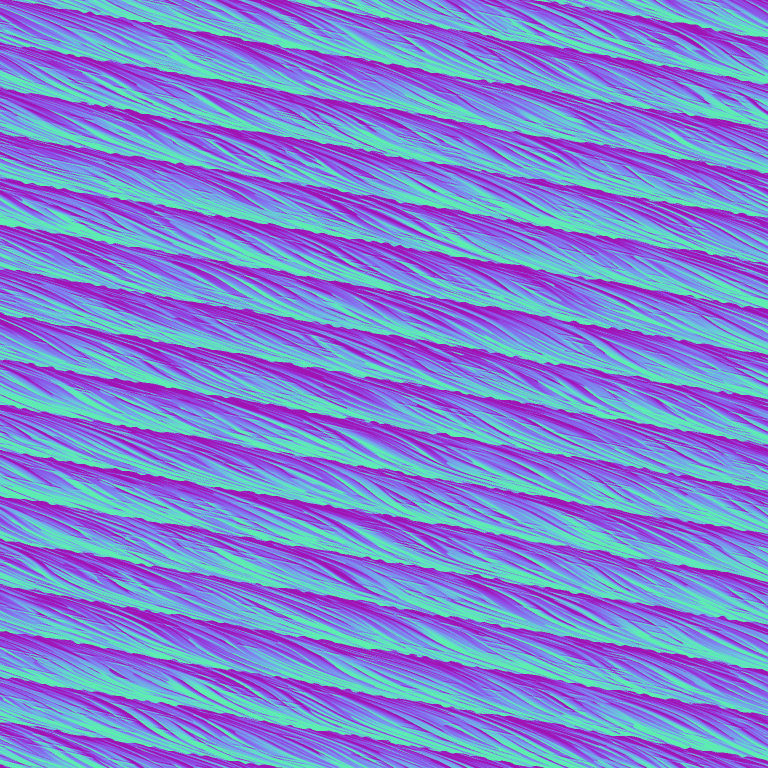
Reproduce this texture map procedurally as a Shadertoy shader.

```glsl
#define STRANDS 17.0
#define STRAND_DROP 2.9
#define STRAND_PHASE 0.05
#define FIBRE_LAYERS 3
#define FIBRE_DENSITY 1.9
#define FIBRE_RELIEF 1.45
#define EDGE_FRAY 0.05
#define GRAIN 1.05
#define DEPTH_SCALE 0.86
#define SAMPLES 2

float hash(vec2 p) {
    vec3 q = fract(vec3(p.xyx) * 0.1031);
    q += dot(q, q.yzx + 33.33);
    return fract((q.x + q.y) * q.z);
}

float noise(vec2 p) {
    vec2 cell = floor(p), f = fract(p);
    f = f * f * (3.0 - 2.0 * f);
    return mix(mix(hash(cell), hash(cell + vec2(1, 0)), f.x),
               mix(hash(cell + vec2(0, 1)), hash(cell + vec2(1, 1)), f.x), f.y);
}

// Sideways tilt of the topmost fibre; across runs 0..1 over one strand.
float fibreTilt(float along, float across, float strand) {
    float seed = floor(200.0 * hash(vec2(strand + 3.0, 7.0)));
    float bend = across + 0.06 * sin(6.2832 * across);
    float top = -1.0, tilt = 0.0;
    for (int i = 0; i < FIBRE_LAYERS; i++) {
        float layer = float(i);
        float lay = mix(3.0, 5.2, layer / float(FIBRE_LAYERS - 1));
        float wander = noise(vec2(along * 0.4 + seed, across * 0.5 + layer * 9.0)) - 0.5;
        float lane = (along + lay * bend + 0.7 * wander) * FIBRE_DENSITY + seed + 31.0 * layer;
        float id = floor(lane);
        float side = 2.0 * fract(lane) - 1.0;
        float lift = noise(vec2(along * 0.35 + seed, id * 5.0 + layer * 13.0));
        float height = lift + 0.35 * (1.0 - side * side);
        if (height > top) {
            top = height;
            float lean = hash(vec2(id, layer + seed)) - 0.5;
            float side3 = side * side * side;
            tilt = 0.25 * lean - 0.3 * side - 0.75 * side3 * side * side;
            // Fine hairs that follow the fibre
            tilt += GRAIN * (noise(vec2(lane * 3.2, along * 0.4 + layer * 17.0)) - 0.5);
        }
    }
    return tilt;
}

// Surface direction packed as colour, for a tilt across the fibres.
vec3 tiltColour(float tilt) {
    float s = clamp(tilt, -0.88, 0.9);
    return 0.5 + 0.5 * vec3(-0.3 * s, 0.96 * s, DEPTH_SCALE * sqrt(1.0 - s * s));
}

vec3 rope(vec2 uv) {
    float along = uv.x * STRANDS;
    float band = uv.y * STRANDS + uv.x * STRAND_DROP - STRAND_PHASE;

    // Boundary between strands, frayed by fibre ends
    float fray = noise(vec2(along * 1.5, band)) - 0.5;
    fray += 1.4 * (noise(vec2(along * 7.0, band * 12.0)) - 0.5);
    float strand = floor(band + EDGE_FRAY * fray);
    float across = band - strand;

    float tilt = mix(0.95, -0.78, across);
    tilt += FIBRE_RELIEF * fibreTilt(along, across, strand);

    // Thin loose hairs lying along the strand, lit on one side
    float hairLane = band * 20.0 + along * 0.9;
    float hair = noise(vec2(along * 1.1 + 40.0, floor(hairLane) * 3.0));
    float hairSide = 2.0 * fract(hairLane) - 1.0;
    tilt -= 1.1 * hairSide * smoothstep(0.8, 0.9, hair);

    // Deep shade just under the upper edge
    tilt -= 0.35 * smoothstep(0.84, 1.0, across);
    return tiltColour(tilt);
}

void mainImage(out vec4 fragColor, in vec2 fragCoord) {
    // Supersampling smooths every edge
    vec3 sum = vec3(0.0);
    for (int j = 0; j < SAMPLES; j++) {
        for (int i = 0; i < SAMPLES; i++) {
            vec2 offset = (vec2(i, j) + 0.5) / float(SAMPLES) - 0.5;
            sum += rope((fragCoord + offset) / iResolution.xy);
        }
    }
    fragColor = vec4(sum / float(SAMPLES * SAMPLES), 1.0);
}
```
